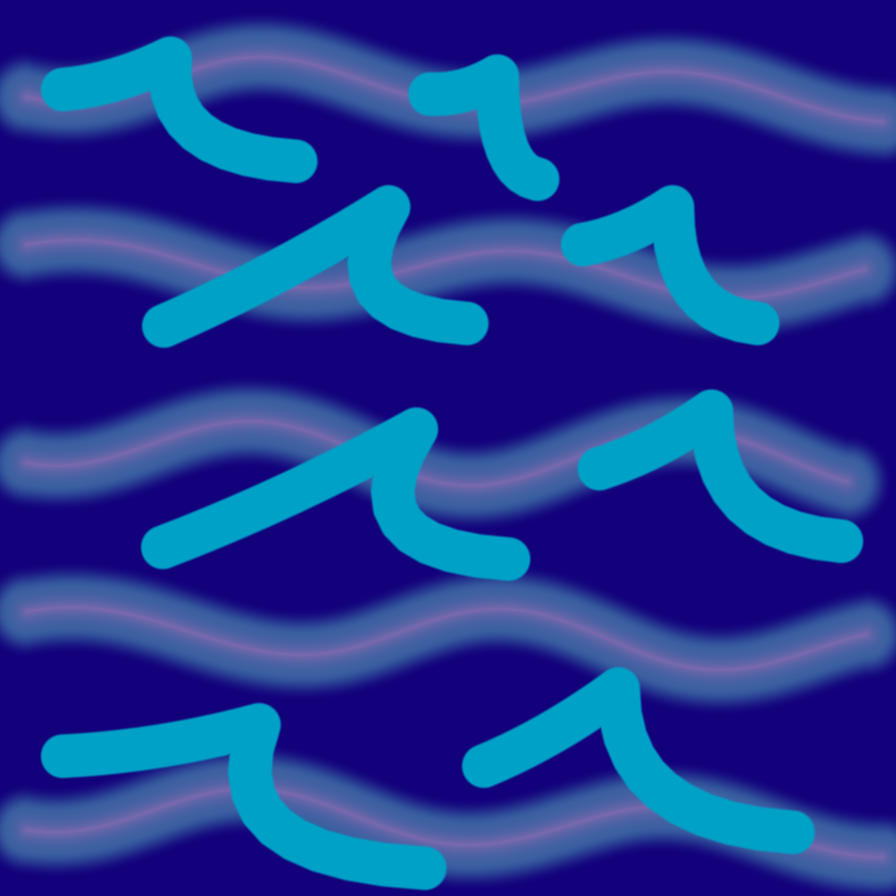
Give the GLSL for this pattern, as a WebGL 1 fragment shader.

```glsl
precision highp float;
uniform vec2 u_resolution;

const vec3 DEEP_BLUE = vec3(0.075, 0.005, 0.485);
const vec3 HAZE_BLUE = vec3(0.19, 0.37, 0.62);
const vec3 CORE_MAUVE = vec3(0.48, 0.41, 0.68);
const vec3 CREST_CYAN = vec3(0.0, 0.63, 0.78);

const float SWELL_TOP = 0.905;         // height of the highest glowing swell
const float SWELL_SPACING = 0.205;
const float SWELL_HEIGHT = 0.026;
const float SWELL_LENGTH = 0.47;
const float SWELL_ROUGHNESS = 0.03;
const float SWELL_TILT = 0.03;
const float SWELL_START = 0.03;
const float GLOW_INNER = 0.022;
const float GLOW_OUTER = 0.051;
const float CORE_FALLOFF = 0.012;

const float CREST_RADIUS = 0.0243;
const float EDGE_SOFTNESS = 0.002;
const float TAIL_SAG = 0.012;
const float TAU = 6.2831853;
const int SWELL_COUNT = 5;
const int CREST_ROWS = 4;
const int CREST_COLUMNS = 2;
const int CURVE_STEPS = 10;

float gradientAt(float cell, float seed) {
    return 2.0 * fract(sin(cell * 127.1 + seed * 311.7) * 437.585) - 1.0;
}

// One-dimensional gradient noise
float gradientNoise(float x, float seed) {
    float cell = floor(x);
    float f = x - cell;
    float blend = f * f * f * (f * (f * 6.0 - 15.0) + 10.0);
    return mix(gradientAt(cell, seed) * f,
               gradientAt(cell + 1.0, seed) * (f - 1.0), blend);
}

float segmentDistance(vec2 p, vec2 a, vec2 b) {
    vec2 ab = b - a;
    float t = clamp(dot(p - a, ab) / dot(ab, ab), 0.0, 1.0);
    return length(p - a - ab * t);
}

// Distance to a quadratic curve, traced as short segments
float curveDistance(vec2 p, vec2 a, vec2 control, vec2 b) {
    float d = 10.0;
    vec2 last = a;
    for (int i = 1; i <= CURVE_STEPS; i++) {
        float t = float(i) / float(CURVE_STEPS);
        vec2 next = mix(mix(a, control, t), mix(control, b, t), t);
        d = min(d, segmentDistance(p, last, next));
        last = next;
    }
    return d;
}

float swellLine(float x, float row) {
    float peakX = 0.29 + 0.28 * mod(row, 2.0);
    float wave = SWELL_HEIGHT * cos(TAU * (x - peakX) / SWELL_LENGTH);
    float rough = SWELL_ROUGHNESS * gradientNoise(x * 3.0, row);
    return SWELL_TOP - SWELL_SPACING * row + wave + rough - SWELL_TILT * (x - 0.5);
}

// Distance to a swell line with rounded ends
float swellDistance(vec2 p, float row) {
    float endX = 0.965 + 0.02 * cos(row * 1.6);
    float x = clamp(p.x, SWELL_START, endX);
    float y = swellLine(x, row);
    float slope = (swellLine(x + 0.002, row) - y) / 0.002;
    float across = (p.y - y) / sqrt(1.0 + slope * slope);
    return length(vec2(p.x - x, across));
}

// A crest: a tail rising to a peak, then a foot that curls down
float crestDistance(vec2 p, float row, float column) {
    float surge = pow(sin(row * 1.05), 2.0);
    float startX = mix(0.07 + 0.15 * surge, 0.48 + 0.2 * surge + 0.02 * row, column);
    float tailRun = mix(0.12 + 0.13 * surge + 0.033 * row, 0.075 + 0.025 * row, column);
    float tailRise = mix(0.035 + 0.13 * surge, 0.02 + 0.022 * row, column);
    float footRun = mix(0.14 - 0.09 * surge + 0.015 * row, 0.045 + 0.05 * row, column);
    float footDrop = 0.115 + 0.015 * row;
    float curl = (0.01 + 0.06 * surge + 0.015 * row) * (1.0 - column);

    float peakY = 0.935 - 0.125 * row - 0.041 * row * row + 0.02 * column * (row - 1.0);
    vec2 peak = vec2(startX + tailRun, peakY);
    vec2 tail = peak - vec2(tailRun, tailRise);
    vec2 foot = peak + vec2(footRun, -footDrop);
    vec2 tailControl = 0.5 * (tail + peak) - vec2(0.0, TAIL_SAG);
    vec2 footControl = peak - vec2(curl, 0.92 * footDrop);
    return min(curveDistance(p, tail, tailControl, peak),
               curveDistance(p, peak, footControl, foot));
}

void main() {
    float side = min(u_resolution.x, u_resolution.y);
    vec2 p = gl_FragCoord.xy / side;

    // Glowing swells
    float swell = 10.0;
    for (int i = 0; i < SWELL_COUNT; i++) swell = min(swell, swellDistance(p, float(i)));
    vec3 glow = mix(HAZE_BLUE, CORE_MAUVE, exp(-swell / CORE_FALLOFF));
    vec3 color = mix(glow, DEEP_BLUE, smoothstep(GLOW_INNER, GLOW_OUTER, swell));

    // Solid crests on top
    float crest = 10.0;
    for (int row = 0; row < CREST_ROWS; row++) {
        for (int column = 0; column < CREST_COLUMNS; column++) {
            crest = min(crest, crestDistance(p, float(row), float(column)));
        }
    }
    float edge = max(EDGE_SOFTNESS, 0.75 / side);
    float cover = 1.0 - smoothstep(-edge, edge, crest - CREST_RADIUS);
    gl_FragColor = vec4(mix(color, CREST_CYAN, cover), 1.0);
}
```
